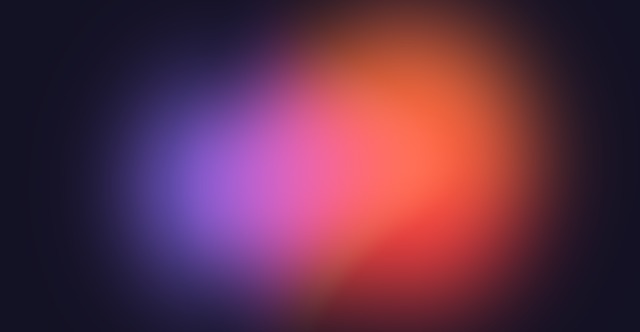
A WebGL 2 fragment shader for this background:

```glsl
#version 300 es
precision highp float;
// A soft glow on dark navy, running from violet through pink to coral and ember.
uniform vec2 u_resolution;
out vec4 fragColor;

const vec3 NIGHT = vec3(0.075, 0.067, 0.141);
const vec3 EMBER_LOW = vec3(0.99, 0.30, 0.25);
const vec3 EMBER_HIGH = vec3(1.0, 0.43, 0.23);
const int STOPS = 7;

// Quadratic B-spline weight, used to blend colour stops without creases.
float splineWeight(float x) {
  float a = abs(x);
  float tail = max(1.5 - a, 0.0);
  return a < 0.5 ? 0.75 - a * a : 0.5 * tail * tail;
}

// Smooth colour ramp; u counts stops from the cool end to the warm end.
vec3 glowRamp(float u, vec3 ember) {
  vec3 stops[STOPS] = vec3[STOPS](
    vec3(0.38, 0.31, 0.71),  // indigo
    vec3(0.59, 0.37, 0.83),  // violet
    vec3(0.80, 0.385, 0.80), // orchid
    vec3(0.945, 0.395, 0.65),// pink
    vec3(1.0, 0.42, 0.445),  // rose
    vec3(1.0, 0.445, 0.33),  // coral
    ember);
  float position = clamp(u, 0.0, float(STOPS - 1));
  vec3 sum = vec3(0.0);
  float total = 0.0;
  for (int i = 0; i < STOPS; i++) {
    float w = splineWeight(position - float(i));
    sum += w * stops[i];
    total += w;
  }
  return sum / total;
}

// Offset from a slanted spine between two centres.
vec2 spineOffset(vec2 p, vec2 from, vec2 to, float along) {
  return vec2(p.x - clamp(p.x, from.x, to.x), p.y - mix(from.y, to.y, along));
}

// Soft falloff: one on the spine, fading outside the given radii.
float softCoverage(vec2 offset, vec2 radii, float sharpness) {
  return exp(-pow(length(offset / radii) + 1e-5, sharpness));
}

void main() {
  vec2 p = (gl_FragCoord.xy - 0.5 * u_resolution) / u_resolution.y;

  // Glow shape: narrow at the violet centre, broad at the coral centre.
  vec2 coolCentre = vec2(-0.335, -0.06);
  vec2 warmCentre = vec2(0.265, 0.008);
  float warmth = smoothstep(coolCentre.x, warmCentre.x, p.x);
  vec2 offset = spineOffset(p, coolCentre, warmCentre, warmth);
  vec2 radii = mix(vec2(0.268, 0.33), vec2(0.40, 0.447), warmth);
  float coverage = softCoverage(offset, radii, mix(2.3, 3.0, warmth));

  // Colour: the ends of the ramp spread further above and below the spine.
  float hueShift = 4.4 * (warmth - 0.15) * offset.y * offset.y;
  vec3 ember = mix(EMBER_LOW, EMBER_HIGH, smoothstep(-0.35, 0.35, offset.y));
  vec3 glow = glowRamp((p.x + hueShift + 0.46) / 0.15, ember);

  // The warm underside leans to red.
  glow.g *= 1.0 - 0.18 * warmth * smoothstep(0.0, 0.3, -offset.y);

  fragColor = vec4(mix(NIGHT, glow, coverage), 1.0);
}
```
